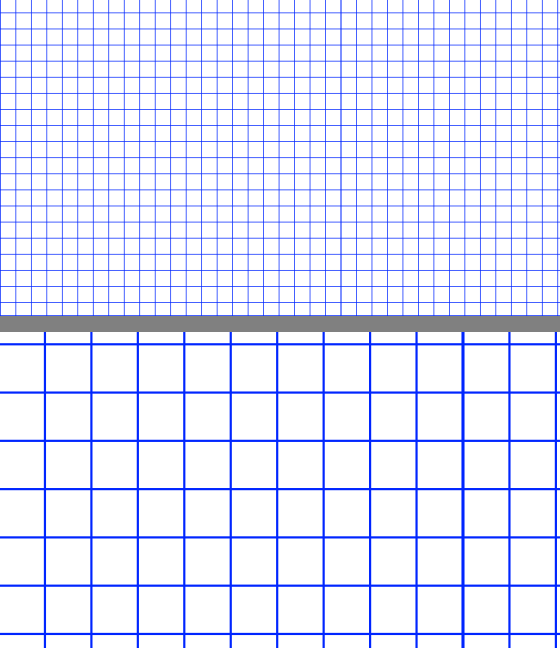
Top: the whole. Bottom: its middle third, enlarged.
This pattern is drawn by a Shadertoy shader. Its source:

```glsl
const vec3 PAPER = vec3(1.0);
const vec3 INK = vec3(0.0, 0.145, 1.0);

// Signed distance to the nearest of evenly spaced lines
float lineDistance(float x, float start, float spacing) {
    return (fract((x - start) / spacing + 0.5) - 0.5) * spacing;
}

// Share of a pixel covered by a line of the given width
float coverage(float d, float width, float pixel) {
    float right = min(d + 0.5 * pixel, 0.5 * width);
    float left = max(d - 0.5 * pixel, -0.5 * width);
    return clamp((right - left) / pixel, 0.0, 1.0);
}

void mainImage(out vec4 fragColor, in vec2 fragCoord) {
    // The canvas is 432 units high; a fine line is one unit wide
    float pixel = 432.0 / iResolution.y;
    vec2 p = fragCoord * pixel;

    // Vertical lines, one of them slightly heavier
    float column = floor((p.x - 0.5) / 21.167 + 0.5);
    float columnWidth = column == 22.0 ? 1.4 : 1.0;
    float vertical = coverage(lineDistance(p.x, 0.5, 21.167), columnWidth, pixel);

    // Horizontal lines and the rule along the bottom edge
    float horizontal = coverage(lineDistance(p.y, 18.4, 22.0), 1.0, pixel);
    horizontal = max(horizontal, coverage(p.y - 0.5, 1.0, pixel));

    float ink = 1.0 - (1.0 - vertical) * (1.0 - horizontal);
    fragColor = vec4(mix(PAPER, INK, ink), 1.0);
}
```
